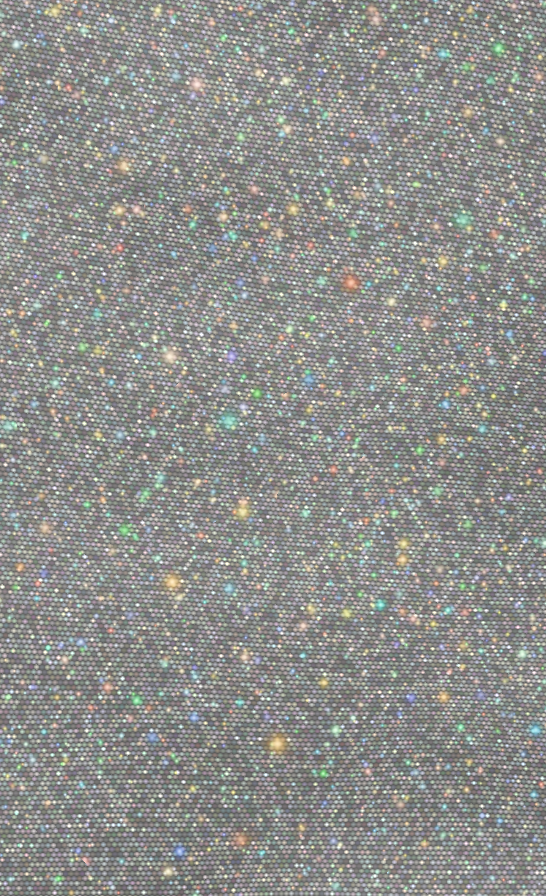
Write a Shadertoy shader that draws this texture.

```glsl
// Grey woven glitter cloth: a staggered grid of tiny thread bumps, gently
// warped and tinted per stitch, under three sizes of scattered sparkles
// with pale cores and iridescent halos. Canvas height is one unit.

const float TAU = 6.2831853;
const vec3 CLOTH_GREY = vec3(0.532, 0.532, 0.528);
const vec3 GLINT_WHITE = vec3(1.0, 1.0, 0.97);

// Integer hash (PCG): three random values in 0..1 per cell and seed
vec3 hash3(vec2 cell, int seed) {
    uvec3 v = uvec3(ivec3(ivec2(cell), seed)) * 1664525u + 1013904223u;
    v.x += v.y * v.z; v.y += v.z * v.x; v.z += v.x * v.y;
    v ^= v >> 16u;
    v.x += v.y * v.z; v.y += v.z * v.x; v.z += v.x * v.y;
    return vec3(v >> 8u) / 16777216.0;
}

float valueNoise(vec2 p, int seed) {
    vec2 i = floor(p), f = fract(p);
    f = f * f * (3.0 - 2.0 * f);
    float low = mix(hash3(i, seed).x, hash3(i + vec2(1, 0), seed).x, f.x);
    float high = mix(hash3(i + vec2(0, 1), seed).x, hash3(i + 1.0, seed).x, f.x);
    return mix(low, high, f.y);
}

// Pure hue, in turns
vec3 spectrum(float hue) {
    return clamp(abs(fract(hue + vec3(0.0, 2.0, 1.0) / 3.0) * 6.0 - 3.0) - 1.0, 0.0, 1.0);
}

// Warm golds on one side, greens to blues on the other
vec3 glitterTint(float pick, float saturation) {
    float hue = pick < 0.5 ? mix(0.01, 0.17, pick * 2.0)
                           : mix(0.3, 0.68, pick * 2.0 - 1.0);
    return mix(GLINT_WHITE, spectrum(hue), saturation);
}

// Staggered stitches whose rows slope in the upper part of the cloth
vec3 weave(vec2 p, float rows) {
    float slope = 0.16 * smoothstep(0.0, 0.8, p.y);
    vec2 drift = vec2(valueNoise(p * 5.0, 1), valueNoise(p * 6.0, 2)) - 0.5;
    vec2 q = (p + vec2(0.0, slope * p.x) + 0.012 * drift) * vec2(0.88, 1.0) * rows;
    q.x += 0.5 * mod(floor(q.y), 2.0);

    vec2 stitch = floor(q);
    vec2 wave = cos(TAU * (fract(q) - 0.5));
    float bump = 0.5 + 0.25 * (wave.x + wave.y);
    vec3 rnd = hash3(stitch, 3);
    vec3 tone = CLOTH_GREY + 0.07 * wave.x + 0.085 * wave.y;
    tone += 0.34 * (rnd.x - 0.5) * bump;
    tone += 0.12 * (hash3(stitch, 4) - 0.5) * bump;

    // A few stitches catch the light
    float lit = smoothstep(0.82, 1.0, rnd.y) * bump * bump;
    return tone + 0.42 * lit * glitterTint(rnd.z, 0.35);
}

// One layer of sparkles; radius is a fraction of the cell size
vec3 addSparkles(vec3 base, vec2 p, float cells, float radius, float density,
                 float haloSize, int seed) {
    vec2 q = p * cells;
    for (int y = -1; y <= 1; y++)
    for (int x = -1; x <= 1; x++) {
        vec2 cell = floor(q) + vec2(x, y);
        vec3 place = hash3(cell, seed);
        vec3 look = hash3(cell, seed + 1);
        float present = step(place.z, density);
        vec2 d = q - cell - mix(vec2(0.1), vec2(0.9), place.xy);
        float r = radius * mix(0.65, 1.3, look.x * look.x);
        float power = present * mix(0.5, 1.0, look.y);

        float dist2 = dot(d, d) / (r * r);
        float core = exp(-dist2);
        float halo = exp(-dist2 / (haloSize * haloSize));
        // Faint four-pointed flare
        vec2 a = abs(d) / r;
        float flare = exp(-2.5 * min(a.x, a.y) - 0.8 * max(a.x, a.y));

        vec3 tint = glitterTint(look.z, mix(0.25, 0.85, fract(look.x * 7.0)));
        base = mix(base, tint, power * min(0.55 * halo + 0.3 * flare, 0.9));
        base = mix(base, mix(GLINT_WHITE, tint, 0.25), power * core);
    }
    return base;
}

void mainImage(out vec4 fragColor, in vec2 fragCoord) {
    vec2 p = fragCoord / iResolution.y;

    // Cloth with soft folds of light and shade
    vec3 color = weave(p, 190.0);
    color += 0.07 * (valueNoise(p * vec2(5.0, 8.0), 5) - 0.5);
    color += 0.02 * (p.y - 0.5);

    // Sparkles gather in loose drifts, thicker toward the upper right
    float drift = 0.45 + 0.7 * valueNoise(p * 9.0, 6) + 0.35 * p.x + 0.15 * p.y;
    color = addSparkles(color, p, 85.0, 0.15, 0.30 * drift, 1.4, 10);
    color = addSparkles(color, p + 0.37, 40.0, 0.11, 0.38 * drift, 1.7, 20);
    color = addSparkles(color, p + 0.71, 12.0, 0.048, 0.36, 2.1, 30);

    fragColor = vec4(clamp(color, 0.0, 1.0), 1.0);
}
```
